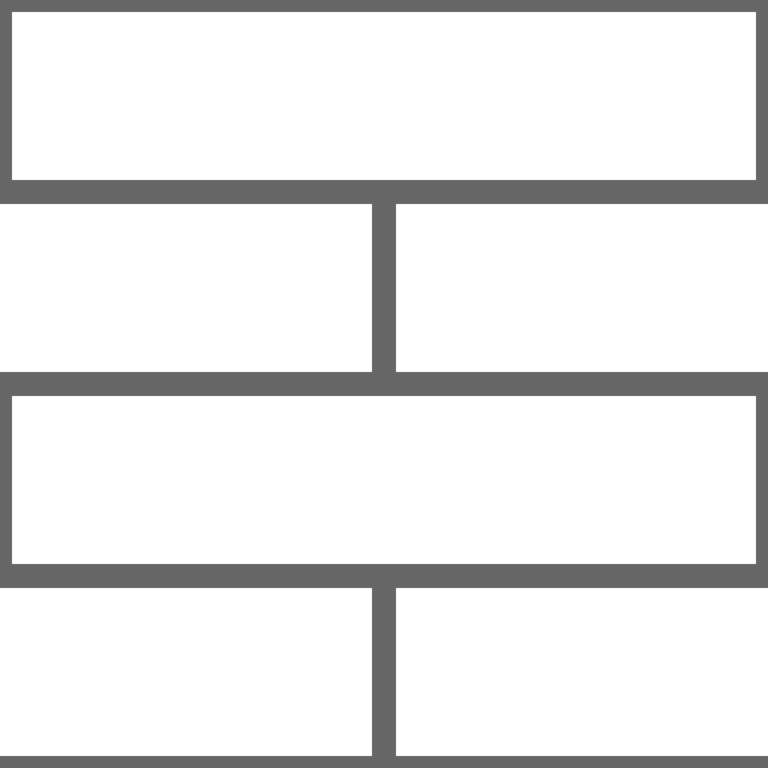
Give the GLSL for this pattern, as a three.js fragment shader.

```glsl
// Running-bond brickwork: flat white bricks parted by even grey mortar joints.
// Each brick is a box distance in a repeated cell; alternate courses shift
// sideways by half a brick.

varying vec2 vUv;

const vec3 BRICK_COLOR = vec3(1.0);
const vec3 MORTAR_COLOR = vec3(0.4);
const vec2 BRICK_COUNT = vec2(1.0, 4.0); // bricks across, courses up
const float COURSE_SHIFT = 0.5;          // in brick lengths, on even courses
const float JOINT_WIDTH = 1.0 / 32.0;    // full mortar width
const float EDGE_SOFTNESS = 1.0 / 512.0; // width of the smoothed edge

// Signed distance to the nearest brick edge, negative inside the brick.
float brickDistance(vec2 p) {
  vec2 cell = p * BRICK_COUNT;
  float evenCourse = 1.0 - mod(floor(cell.y), 2.0);
  cell.x += COURSE_SHIFT * evenCourse;

  vec2 fromCenter = abs(fract(cell) - 0.5) / BRICK_COUNT;
  vec2 halfBrick = 0.5 / BRICK_COUNT - 0.5 * JOINT_WIDTH;
  vec2 outside = fromCenter - halfBrick;
  return max(outside.x, outside.y);
}

void main() {
  float halfEdge = 0.5 * EDGE_SOFTNESS;
  float mortar = smoothstep(-halfEdge, halfEdge, brickDistance(vUv));
  gl_FragColor = vec4(mix(BRICK_COLOR, MORTAR_COLOR, mortar), 1.0);
}
```
